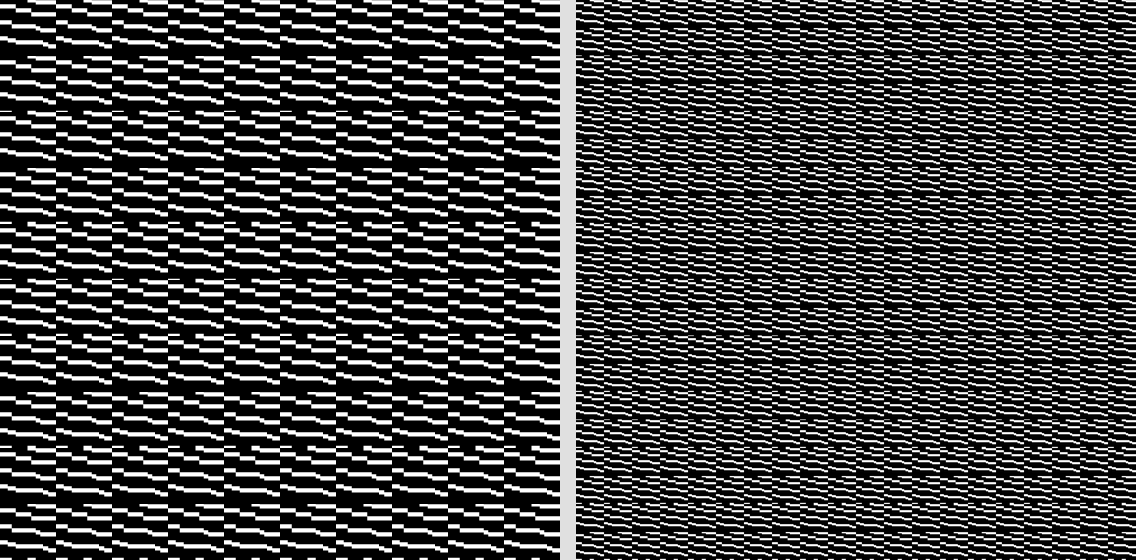
Left: one tile. Right: repeated 2 by 2.
Give the GLSL for this pattern, as a three.js fragment shader.

```glsl
// Ten by ten cells of thin white stair-stepped lines sinking to the right on black.
// Each line is a band whose top is a sum of steps; a strip at the foot of the cell
// changes height from row to row. Edges are smoothed by averaging subsamples.
varying vec2 vUv;

// White where the depth lies within one line thickness below the top
float band(float depth, float top) {
  return step(top, depth) * step(depth, top + 2.12);
}

// Height of the foot strip: missing in most odd rows, thin in two others
float stripHeight(float row) {
  float missing = mod(row, 2.0) * step(0.5, abs(row - 5.0));
  float thin = 1.0 - step(0.5, min(abs(row - 5.0), abs(row - 8.0)));
  return (1.0 - missing) * mix(1.1, 0.6, thin);
}

float stairLines(vec2 uv) {
  vec2 grid = uv * 10.0;
  float row = mod(floor(grid.y), 10.0);
  float x = fract(grid.x);
  // Depth below the top of the cell, in 28ths of its height
  float depth = 28.0 * (1.0 - fract(grid.y)) - 0.1;

  // Short line entering from the cell above
  float ink = step(0.49, x) * band(depth, step(0.64, x) - 1.0);

  // Three full-width staircases
  ink = max(ink, band(depth, 2.0 + 2.0 * (step(0.28, x) + step(0.56, x))));
  ink = max(ink, band(depth, 10.0 + 2.0 * step(0.21, x) + step(0.64, x) + step(0.72, x)));
  ink = max(ink, band(depth, 18.0 + step(0.14, x) + step(0.28, x)
                             + step(0.77, x) + step(0.86, x)));

  // Two dashes along the foot of the cell
  float dashes = 1.0 - step(0.21, x) + step(0.49, x) - step(0.64, x);
  return max(ink, dashes * step(27.9 - stripHeight(row), depth));
}

void main() {
  vec2 footprint = fwidth(vUv);
  float ink = 0.0;
  for (int j = 0; j < 4; j++) {
    for (int i = 0; i < 4; i++) {
      vec2 offset = (vec2(float(i), float(j)) + 0.5) / 4.0 - 0.5;
      ink += stairLines(vUv + offset * footprint) / 16.0;
    }
  }
  gl_FragColor = vec4(vec3(ink), 1.0);
}
```
